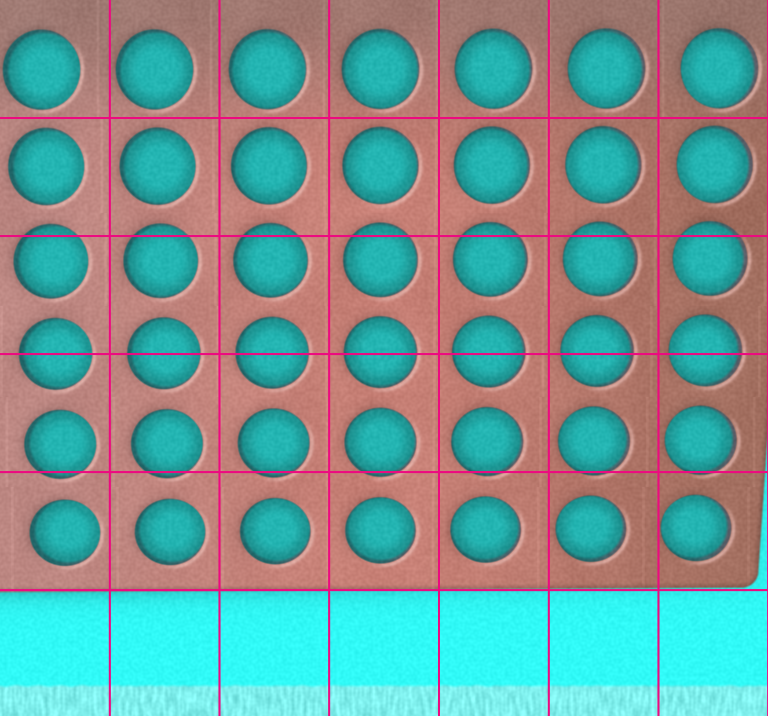
Give the GLSL for this pattern, as a WebGL 2 fragment shader.

```glsl
#version 300 es
precision highp float;

uniform vec2 u_resolution;
out vec4 fragColor;

// Hole lattice: 7 columns, 6 rows, narrowing downward
const vec2 LAST_HOLE = vec2(3.0, 5.0);   // columns run -3..3, rows 0..5
const float CENTER_X = 0.4954;
const float FIRST_ROW = 0.0898;
const float ROW_STEP = 0.1270;
const float ROW_SHRINK = 0.00137;
const float COLUMN_STEP = 0.1471;
const float COLUMN_SHRINK = 0.00203;
const vec2 HOLE_RADIUS = vec2(0.0504, 0.0522);
const vec2 RADIUS_SHRINK = vec2(0.0009, 0.0018);
const float SOFTNESS = 0.0016;

// Board and ground
const float BOARD_BOTTOM = 0.771;
const float CORNER_RADIUS = 0.02;
const float STRIP_TOP = 0.893;

// Ruled grid
const vec2 GRID_STEP = vec2(0.1429, 0.1537);
const float GRID_WIDTH = 0.0027;
const float GRID_BOTTOM = 0.80;

const vec3 BOARD_LEFT = vec3(0.74, 0.53, 0.51);
const vec3 BOARD_WARM = vec3(0.78, 0.50, 0.46);
const vec3 BOARD_RIGHT = vec3(0.63, 0.43, 0.37);
const vec3 BOARD_TOP = vec3(0.59, 0.46, 0.43);
const vec3 HIGHLIGHT = vec3(0.92, 0.74, 0.71);
const vec3 HOLE_TEAL = vec3(0.14, 0.71, 0.70);
const vec3 WALL_LEFT = vec3(0.13, 0.40, 0.41);
const vec3 WALL_RIGHT = vec3(0.36, 0.36, 0.40);
const vec3 GROUND = vec3(0.19, 0.98, 0.97);
const vec3 GROUND_SHADE = vec3(0.16, 0.70, 0.69);
const vec3 STRIP = vec3(0.50, 0.94, 0.93);
const vec3 GRID_COLOR = vec3(0.93, 0.04, 0.50);

vec2 hashGradient(vec2 cell) {
    vec3 h = fract(cell.xyx * vec3(0.1031, 0.1030, 0.0973));
    h += dot(h, h.yzx + 33.33);
    float angle = 6.2832 * fract((h.x + h.y) * h.z);
    return vec2(cos(angle), sin(angle));
}

float gradientNoise(vec2 p) {
    vec2 i = floor(p), f = p - i;
    vec2 u = f * f * f * (f * (f * 6.0 - 15.0) + 10.0);
    vec2 e = vec2(0.0, 1.0);
    float a = dot(hashGradient(i), f);
    float b = dot(hashGradient(i + e.yx), f - e.yx);
    float c = dot(hashGradient(i + e.xy), f - e.xy);
    float d = dot(hashGradient(i + e.yy), f - e.yy);
    return mix(mix(a, b, u.x), mix(c, d, u.x), u.y);
}

float ellipseDistance(vec2 p, vec2 radius) {
    return (length(p / radius) - 1.0) * radius.x;
}

float boardDistance(vec2 p) {
    float right = 1.0 + 0.068 * (0.56 - p.y);
    vec2 a = p - vec2(right, BOARD_BOTTOM - 0.006 * p.x) + CORNER_RADIUS;
    return length(max(a, 0.0)) + min(max(a.x, a.y), 0.0) - CORNER_RADIUS;
}

vec3 groundColor(vec2 p, float boardEdge) {
    float shade = exp(-max(boardEdge, 0.0) / 0.012) * mix(0.75, 0.25, p.x);
    vec3 color = mix(GROUND, GROUND_SHADE, shade);
    float edge = STRIP_TOP + 0.002 * gradientNoise(p * vec2(70.0, 0.0));
    vec3 strip = STRIP + 0.13 * gradientNoise(p * vec2(190.0, 50.0));
    return mix(color, strip, smoothstep(-0.003, 0.003, p.y - edge));
}

vec3 boardColor(vec2 p) {
    vec3 color = mix(BOARD_LEFT, BOARD_WARM, smoothstep(0.0, 0.5, p.x));
    color = mix(color, BOARD_RIGHT, smoothstep(0.5, 1.03, p.x));
    color = mix(color, BOARD_TOP, 0.8 * smoothstep(0.22, 0.0, p.y));
    color += 0.035 * gradientNoise(p * vec2(14.0, 9.0));

    // Invert the row spacing to find the nearest hole
    float root = sqrt(max(ROW_STEP * ROW_STEP - 4.0 * ROW_SHRINK * (p.y - FIRST_ROW), 0.0));
    float row = clamp(round((ROW_STEP - root) / (2.0 * ROW_SHRINK)), 0.0, LAST_HOLE.y);
    float pitch = COLUMN_STEP - COLUMN_SHRINK * row;
    float column = clamp(round((p.x - CENTER_X) / pitch), -LAST_HOLE.x, LAST_HOLE.x);
    float tilt = column * (0.0003 + 0.00015 * row);
    vec2 center = vec2(CENTER_X + column * pitch, FIRST_ROW + row * (ROW_STEP - ROW_SHRINK * row) - tilt);
    vec2 q = p - center;
    vec2 radius = HOLE_RADIUS - RADIUS_SHRINK * row;
    float d = ellipseDistance(q, radius);

    // Faint seams between columns
    float seam = abs(abs(q.x) - 0.5 * pitch);
    color += 0.035 * (1.0 - smoothstep(0.0005, 0.003, seam));

    // Bevel: light lower right, dark upper left
    float facing = dot(q, vec2(0.82, 0.57)) / max(length(q), 0.001);
    float rim = exp(-pow((d - 0.003) / 0.003, 2.0));
    color = mix(color, HIGHLIGHT, 0.65 * rim * smoothstep(0.1, 0.95, facing));
    color *= 1.0 - 0.16 * exp(-max(d, 0.0) / 0.006) * smoothstep(0.3, -0.8, facing);

    // Hole wall and the floor seen through it
    vec2 shift = vec2(0.001 - 0.0012 * column, 0.0015 - 0.0007 * row);
    float inner = ellipseDistance(q - shift, radius - 0.0025);
    vec3 wall = mix(WALL_LEFT, WALL_RIGHT, smoothstep(-0.02, 0.05, q.x));
    vec3 teal = HOLE_TEAL * (1.0 - 0.20 * smoothstep(-0.025, 0.0, inner));
    vec3 hole = mix(teal, wall, smoothstep(-0.003, 0.003, inner));
    return mix(hole, color, smoothstep(-SOFTNESS, SOFTNESS, d));
}

void main() {
    vec2 p = vec2(gl_FragCoord.x, u_resolution.y - gl_FragCoord.y) / u_resolution.x;
    float pixel = 1.0 / u_resolution.x;
    float edge = boardDistance(p);
    vec3 board = boardColor(p) * (1.0 - 0.18 * smoothstep(-0.008, 0.0, edge));
    vec3 color = mix(board, groundColor(p, edge), smoothstep(-0.002, 0.002, edge));
    color += 0.045 * gradientNoise(p * 210.0) + 0.02 * gradientNoise(p * 90.0);

    // Ruled lines at whole multiples of the step
    vec2 ruled = abs(p - GRID_STEP * max(round(p / GRID_STEP), 1.0));
    if (p.y > GRID_BOTTOM) ruled.y = 1.0;
    float line = min(ruled.x, ruled.y) - 0.5 * GRID_WIDTH;
    color = mix(color, GRID_COLOR, 1.0 - smoothstep(-0.5 * pixel, 0.5 * pixel, line));
    fragColor = vec4(clamp(color, 0.0, 1.0), 1.0);
}
```
